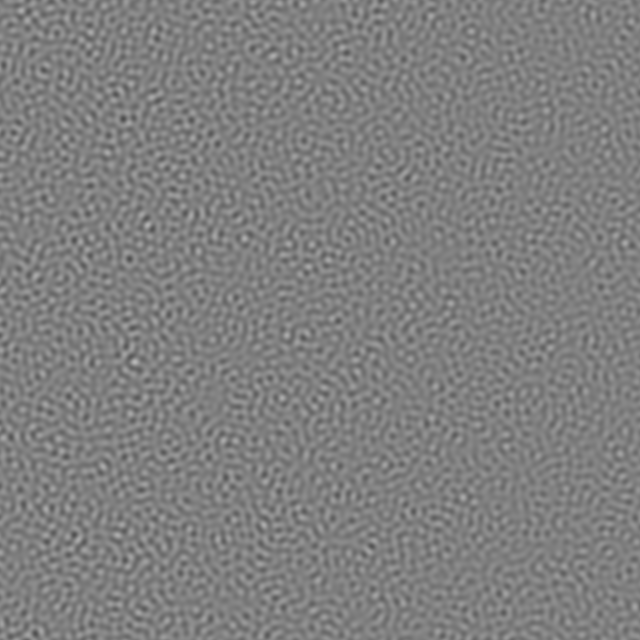
Give the GLSL for this texture, as a WebGL 1 fragment shader.

```glsl
precision highp float;
// Fine grey band-limited noise: short wormy blobs of one size, in all directions.
uniform vec2 u_resolution;

const float TAU = 6.2831853;
const int WAVE_COUNT = 120;

float hash(float n) {
  return fract(sin(n * 12.9898 + 4.137) * 43758.5453);
}

// Sum of plane waves with even directions, random phases and a narrow
// band of frequencies, scaled to unit standard deviation.
float bandNoise(vec2 p) {
  float sum = 0.0;
  for (int i = 0; i < WAVE_COUNT; i++) {
    float n = float(i);
    float angle = 0.5 * TAU * (n + hash(n)) / float(WAVE_COUNT);
    float cycles = mix(44.0, 72.0, hash(n + 171.3));
    float phase = hash(n + 389.7);
    vec2 direction = vec2(cos(angle), sin(angle));
    sum += sin(TAU * (cycles * dot(p, direction) + phase));
  }
  return sum * sqrt(2.0 / float(WAVE_COUNT));
}

void main() {
  vec2 p = gl_FragCoord.xy / u_resolution.y;

  // Contrast fades a little towards the right
  float contrast = mix(0.046, 0.035, smoothstep(0.1, 1.0, p.x));

  float grey = 0.5 + contrast * bandNoise(p);
  gl_FragColor = vec4(vec3(grey), 1.0);
}
```
